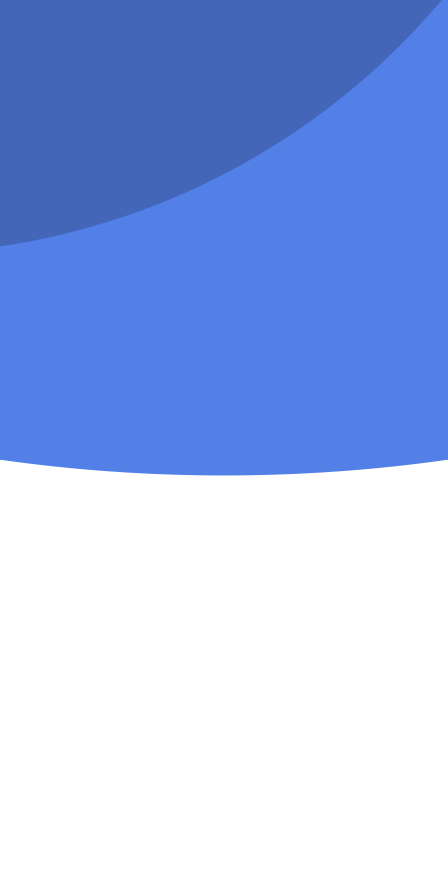
Give the GLSL for this background, as a WebGL 1 fragment shader.

```glsl
precision highp float;

uniform vec2 u_resolution;

#define PAPER_COLOR vec3(1.0)
#define PANEL_COLOR vec3(0.327, 0.502, 0.906)
#define SHADE_STRENGTH 0.2
#define PANEL_BOTTOM 0.9387
#define PANEL_RADIUS 3.573
#define SHADE_CENTER vec2(-0.234, 3.0286)
#define SHADE_RADIUS 1.596

// Antialiased coverage of a disc, with a soft edge one pixel wide
float discCoverage(vec2 point, vec2 center, float radius, float pixel) {
  float dist = length(point - center) - radius;
  return clamp(0.5 - dist / pixel, 0.0, 1.0);
}

void main() {
  // Canvas units: width 1, height 2
  vec2 point = gl_FragCoord.xy / u_resolution * vec2(1.0, 2.0);
  float pixel = max(1.0 / u_resolution.x, 2.0 / u_resolution.y);

  // Broad panel with a shallow curved lower edge
  vec2 panelCenter = vec2(0.5, PANEL_BOTTOM + PANEL_RADIUS);
  float panel = discCoverage(point, panelCenter, PANEL_RADIUS, pixel);

  // Darker disc entering from the upper left corner
  float shade = discCoverage(point, SHADE_CENTER, SHADE_RADIUS, pixel);

  vec3 panelColor = PANEL_COLOR * (1.0 - SHADE_STRENGTH * shade);
  gl_FragColor = vec4(mix(PAPER_COLOR, panelColor, panel), 1.0);
}
```
